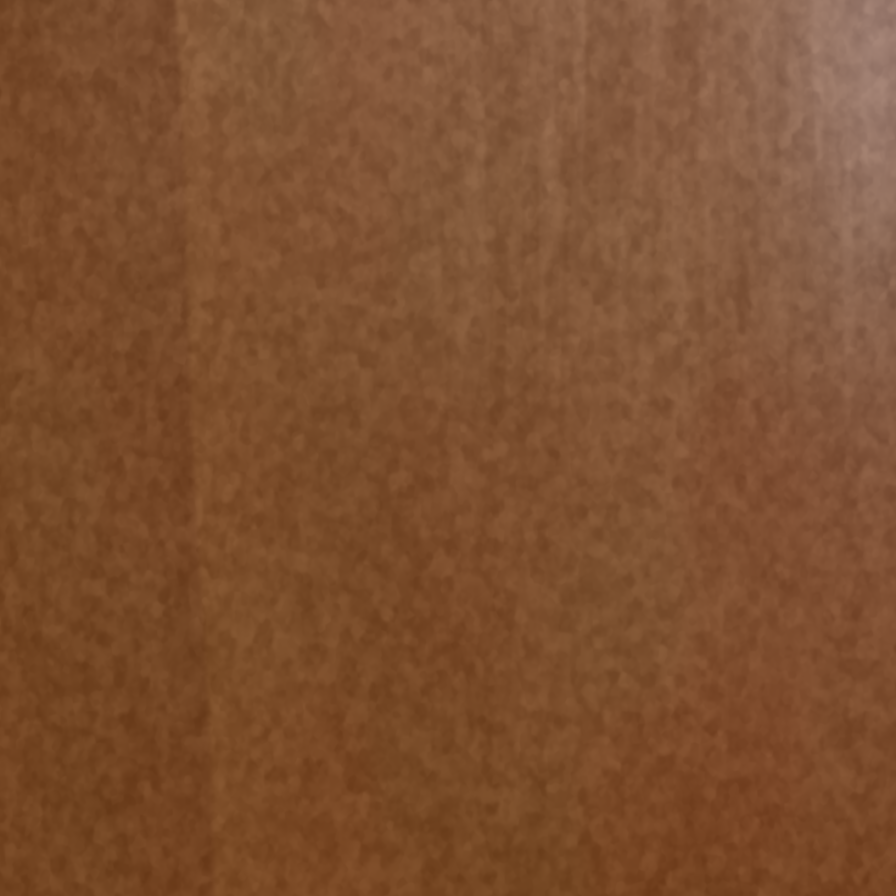
Write a three.js fragment shader that draws this texture.

```glsl
// Softly lit brown wood veneer: a warm sheen rising to a pale top right corner,
// one slanted joint at the left, faint upright grain and fine soft mottling.
// Gradients set the light; smooth cellular noise makes the mottle and the grain.

varying vec2 vUv;

vec3 cellHash(vec2 cell) {
  vec3 p = fract(cell.xyx * vec3(0.1031, 0.1030, 0.0973));
  p += dot(p, p.yzx + 33.33);
  return fract((p.xxy + p.yzz) * p.zyx);
}

// Cellular noise, about -1 to 1: random cell tones blended by distance.
float softCells(vec2 p) {
  vec2 cell = floor(p);
  float tone = 0.0;
  float total = 0.0;
  for (int j = -1; j <= 1; j++) {
    for (int i = -1; i <= 1; i++) {
      vec2 neighbour = cell + vec2(float(i), float(j));
      vec3 h = cellHash(neighbour + 200.0);
      vec2 d = neighbour + h.xy - p;
      float weight = exp(-5.0 * dot(d, d));
      tone += weight * (2.0 * h.z - 1.0);
      total += weight;
    }
  }
  return tone / total;
}

// Sheen over the board, from deep brown to a dusty highlight.
vec3 woodTone(vec2 p) {
  float sheen = p.y * (0.2 + 0.95 * p.x) + 0.18 * p.y * p.y * p.y;
  vec3 color = mix(vec3(0.465, 0.278, 0.138), vec3(0.535, 0.372, 0.268),
                   clamp(sheen, 0.0, 1.1));
  vec2 corner = (1.0 - p) / vec2(0.13, 0.36);
  return mix(color, vec3(0.61, 0.49, 0.45), 0.85 * exp(-dot(corner, corner)));
}

void main() {
  vec2 p = vUv;
  vec3 color = woodTone(p);

  // Broad drift in brightness and between ochre and red.
  color += 0.012 * softCells(p * vec2(6.0, 4.0));
  color += vec3(0.004, -0.007, -0.004) * softCells(p * vec2(9.0, 5.0) + 31.0);
  color += vec3(0.008, -0.010, 0.002) * smoothstep(0.6, 1.0, p.x)
         * (1.0 - smoothstep(0.45, 0.8, p.y));

  // Slanted joint: shade on its left, a thin lit strip on its right.
  float side = p.x - (0.24 - 0.045 * p.y) - 0.002 * sin(9.0 * p.y);
  float right = smoothstep(-0.005, 0.005, side);
  color -= vec3(0.022, 0.023, 0.016) * (1.0 - right) * exp(min(side, 0.0) * 6.0);
  color += vec3(0.018, 0.017, 0.008) * right * exp(-max(side, 0.0) * 10.0);
  color -= 0.02 * (1.0 - right) * smoothstep(0.75, 1.0, p.y);

  // Upright grain, clearest where the sheen catches it.
  float grain = softCells(p * vec2(95.0, 5.0) + 7.0)
              + 0.6 * softCells(p * vec2(45.0, 3.0) + 53.0);
  float grainAmount = smoothstep(0.35, 0.65, p.x) * smoothstep(0.3, 0.8, p.y);
  color += 0.024 * grain * (0.12 + 0.88 * grainAmount);

  // Fine mottling in two sizes, slightly taller than wide.
  float mottle = 0.032 * softCells(p * vec2(85.0, 68.0))
               + 0.018 * softCells(p * vec2(160.0, 135.0) + 17.0);
  color += mottle * vec3(1.0, 0.95, 0.85);

  gl_FragColor = vec4(color, 1.0);
}
```
